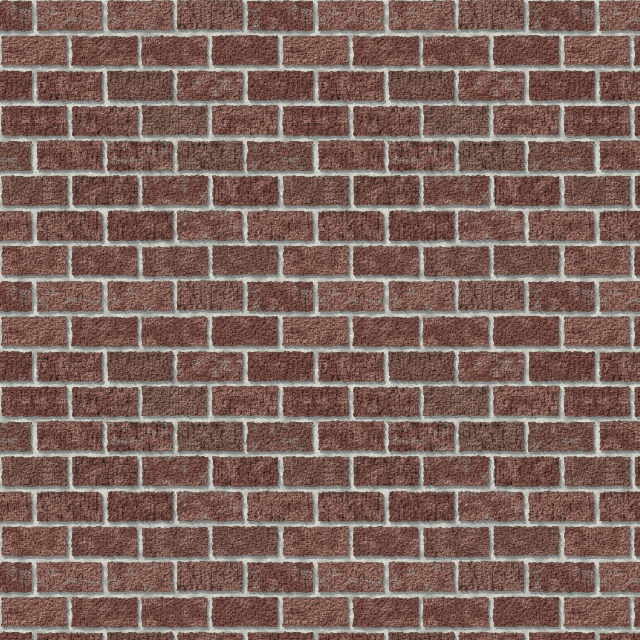
Write a WebGL 1 fragment shader that draws this texture.

```glsl
precision highp float;
// Weathered red brick wall in running bond with pale, shadowed mortar joints.

uniform vec2 u_resolution;

#define BRICKS vec2(9.1, 18.24)       // bricks across and courses down
#define ORIGIN vec2(0.01, -0.938)     // phase of the bond at the top left
#define TILE vec2(4.0, 8.0)           // bricks before the wear repeats
#define JOINT vec2(0.135, 0.155)      // joint widths, in course heights
#define WOBBLE 0.045                  // raggedness of the brick edges
#define SHADOW vec2(0.05, 0.075)      // cast shadow offset, right and down
#define GRAIN 0.55                    // strength of the surface roughness
#define BRICK_DARK vec3(0.43, 0.275, 0.245)
#define BRICK_LIGHT vec3(0.54, 0.385, 0.345)
#define MORTAR_LIGHT vec3(0.82, 0.82, 0.785)
#define MORTAR_DARK vec3(0.66, 0.66, 0.64)
#define SHADE vec3(0.48, 0.50, 0.50)

float hash(vec2 p) {
  return fract(sin(dot(p, vec2(127.1, 311.7))) * 43758.5);
}

// Dot product of a wrapped lattice gradient and the offset from its corner
float corner(vec2 cell, vec2 offset, vec2 period) {
  float angle = 6.2832 * hash(floor(mod(cell + 0.5, period)));
  return dot(vec2(cos(angle), sin(angle)), offset);
}

// Gradient noise that repeats with TILE; frequency is in cells per brick
float noise(vec2 p, vec2 frequency) {
  vec2 period = TILE * frequency;
  p *= frequency;
  vec2 c = floor(p), f = p - c;
  vec2 s = f * f * f * (f * (f * 6.0 - 15.0) + 10.0);
  vec2 e = vec2(1.0, 0.0);
  float low = mix(corner(c, f, period), corner(c + e, f - e, period), s.x);
  float high = mix(corner(c + e.yx, f - e.yx, period),
                   corner(c + 1.0, f - 1.0, period), s.x);
  return 1.4 * mix(low, high, s.y);
}

float roughness(vec2 p) {
  return 0.6 * noise(p, vec2(21.0, 12.0)) + 0.5 * noise(p, vec2(46.0, 25.0));
}

// Signed distance to the nearest brick in course heights; id names the brick
float brickDistance(vec2 p, out vec2 id) {
  float course = floor(p.y);
  vec2 q = vec2(p.x + 0.5 * mod(course, 2.0), p.y);
  id = floor(mod(floor(q) + 0.5, TILE));
  vec2 local = (fract(q) - 0.5) * vec2(2.0, 1.0);
  local += 0.035 * (vec2(hash(id + 3.7), hash(id + 8.1)) - 0.5);
  vec2 d = abs(local) - (vec2(1.0, 0.5) - 0.5 * JOINT) + 0.04;
  float box = length(max(d, 0.0)) + min(max(d.x, d.y), 0.0) - 0.04;
  return box + WOBBLE * (0.6 * noise(p, vec2(8.0, 4.0))
                       + 0.6 * noise(p, vec2(24.0, 12.0)));
}

vec3 brickColor(vec2 p, vec2 id, float dist) {
  float tone = hash(id + 1.3);
  float patches = noise(p, vec2(5.0, 3.0)) + 0.8 * (tone - 0.5);
  vec3 color = mix(BRICK_DARK, BRICK_LIGHT, smoothstep(-0.4, 0.4, patches));

  // Some bricks fire browner, some carry a chalky bloom
  color = mix(color, vec3(0.45, 0.37, 0.325), 0.5 * smoothstep(0.55, 1.0, hash(id + 5.9)));
  float bloom = smoothstep(0.1, 0.55, noise(p, vec2(7.0, 4.0)));
  color = mix(color, vec3(0.56, 0.54, 0.52), 0.45 * bloom * step(0.6, hash(id + 9.4)));

  // Rough face lit from the upper left
  float rough = roughness(p);
  float relief = rough - roughness(p - vec2(0.012, 0.03));
  color *= 1.0 + GRAIN * (0.5 * rough + 0.65 * relief);

  // Pits, and vertical drag marks on part of the bricks
  float pits = smoothstep(0.2, 0.55, noise(p, vec2(30.0, 18.0)));
  float drag = smoothstep(0.15, 0.5, noise(p, vec2(27.0, 3.0)));
  color *= 1.0 - 0.35 * pits - 0.3 * drag * smoothstep(0.3, 0.8, hash(id + 6.2));

  // Dusty, darker rim
  return mix(color, vec3(0.40, 0.35, 0.32), 0.55 * smoothstep(-0.07, 0.0, dist));
}

vec3 mortarColor(vec2 p, float shadow) {
  float sand = noise(p, vec2(36.0, 20.0));
  float stain = noise(p, vec2(5.0, 4.0)) + 0.5 * sand;
  vec3 color = mix(MORTAR_LIGHT, MORTAR_DARK, smoothstep(-0.25, 0.6, stain));
  color *= 1.0 + 0.12 * sand;
  return mix(color, SHADE * (1.0 + 0.15 * sand), 0.85 * shadow);
}

void main() {
  vec2 uv = gl_FragCoord.xy / u_resolution;
  vec2 p = vec2(uv.x, 1.0 - uv.y) * BRICKS + ORIGIN;
  float pixel = BRICKS.y / u_resolution.y;

  vec2 id, casterId;
  float dist = brickDistance(p, id);
  float caster = brickDistance(p - SHADOW * vec2(0.5, 1.0), casterId);
  float softness = max(pixel, 0.03);
  float shadow = 1.0 - smoothstep(-softness, softness, caster);

  float coverage = 1.0 - smoothstep(-0.6 * pixel, 0.6 * pixel, dist);
  vec3 color = mix(mortarColor(p, shadow), brickColor(p, id, dist), coverage);
  gl_FragColor = vec4(clamp(color, 0.0, 1.0), 1.0);
}
```
